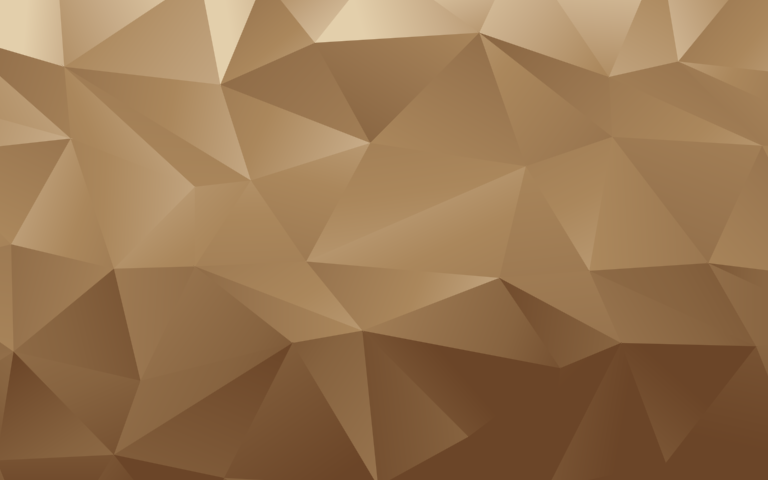
Reproduce this background procedurally as a WebGL 2 fragment shader.

```glsl
#version 300 es
precision highp float;

uniform vec2 u_resolution;
out vec4 fragColor;

const vec2 CELL_SIZE = vec2(0.25, 0.215);
const vec2 MESH_ORIGIN = vec2(-0.04, 0.03);
const float JITTER = 0.66;

vec2 hash2(vec2 p) {
    vec3 q = fract(p.xyx * vec3(0.1031, 0.1030, 0.0973) + 0.37);
    q += dot(q, q.yzx + 33.33);
    return fract((q.xx + q.yz) * q.zy);
}

vec2 unitVector(float turn) {
    float angle = 6.28319 * turn;
    return vec2(cos(angle), sin(angle));
}

float cornerSlope(vec2 corner, vec2 p) {
    return dot(unitVector(hash2(corner).x), p - corner);
}

float gradientNoise(vec2 p) {
    vec2 i = floor(p), f = p - i;
    vec2 u = f * f * f * (f * (f * 6.0 - 15.0) + 10.0);
    vec2 right = vec2(1.0, 0.0), up = vec2(0.0, 1.0);
    return mix(mix(cornerSlope(i, p), cornerSlope(i + right, p), u.x),
               mix(cornerSlope(i + up, p), cornerSlope(i + right + up, p), u.x), u.y);
}

// Staggered, jittered lattice point in canvas units
vec2 meshVertex(vec2 id) {
    vec2 offset = (hash2(id + 17.0) - 0.5) * JITTER;
    offset.x += 0.5 * mod(id.y, 2.0);
    return MESH_ORIGIN + (id + offset) * CELL_SIZE;
}

float signedArea(vec2 a, vec2 b, vec2 c) {
    vec2 u = b - a, v = c - a;
    return 0.5 * (u.x * v.y - u.y * v.x);
}

// Distance to the line a-b, negative on its left side
float edgeDistance(vec2 p, vec2 a, vec2 b) {
    return -2.0 * signedArea(a, b, p) / length(b - a);
}

// Tone runs from 0 (deep brown) to 5 (cream)
vec3 palette(float tone) {
    vec3 color = mix(vec3(0.42, 0.27, 0.155), vec3(0.53, 0.39, 0.25), clamp(tone, 0.0, 1.0));
    color = mix(color, vec3(0.60, 0.46, 0.31), clamp(tone - 1.0, 0.0, 1.0));
    color = mix(color, vec3(0.67, 0.53, 0.36), clamp(tone - 2.0, 0.0, 1.0));
    color = mix(color, vec3(0.78, 0.67, 0.53), clamp(tone - 3.0, 0.0, 1.0));
    return mix(color, vec3(0.89, 0.81, 0.67), clamp(tone - 4.0, 0.0, 1.0));
}

vec3 facetColor(vec2 p, vec2 center, float aspect) {
    vec2 seed = hash2(floor(center * 900.0));
    vec2 slope = unitVector(seed.y) * mix(2.0, 5.5, hash2(seed * 91.0).x);

    // Broad light: dark base, warm middle, bright upper rim
    float body = 3.0 * smoothstep(0.02, 0.58, center.y)
               - 0.5 * smoothstep(0.6, 0.85, center.y)
               - 0.5 * smoothstep(0.6, 0.85, center.x / aspect);
    body += 0.9 * gradientNoise(center * 2.3) + 1.3 * (seed.x - 0.5);
    float rim = smoothstep(0.88, 0.98, center.y);
    float tone = min(body, 3.2) + 2.0 * rim;
    return palette(tone + dot(p - center, slope) * (1.0 + rim));
}

// Premultiplied facet color with smooth coverage in alpha
vec4 facet(vec2 p, vec2 a, vec2 b, vec2 c, float pixel, float aspect) {
    float d = max(edgeDistance(p, a, b), max(edgeDistance(p, b, c), edgeDistance(p, c, a)));
    float coverage = clamp(0.5 - d / pixel, 0.0, 1.0);
    if (coverage <= 0.0) return vec4(0.0);
    return vec4(facetColor(p, (a + b + c) / 3.0, aspect), 1.0) * coverage;
}

// Split a quad along the diagonal that gives the fuller triangles
vec4 facetPair(vec2 p, vec2 id, float pixel, float aspect) {
    vec2 a = meshVertex(id);
    vec2 b = meshVertex(id + vec2(1.0, 0.0));
    vec2 c = meshVertex(id + vec2(1.0, 1.0));
    vec2 d = meshVertex(id + vec2(0.0, 1.0));
    float fullnessAC = min(signedArea(a, b, c), signedArea(a, c, d));
    float fullnessBD = min(signedArea(a, b, d), signedArea(b, c, d));
    if (fullnessAC > fullnessBD)
        return facet(p, a, b, c, pixel, aspect) + facet(p, a, c, d, pixel, aspect);
    return facet(p, a, b, d, pixel, aspect) + facet(p, b, c, d, pixel, aspect);
}

void main() {
    vec2 p = gl_FragCoord.xy / u_resolution.y;
    float aspect = u_resolution.x / u_resolution.y;
    float pixel = 1.3 / u_resolution.y;
    vec2 cell = floor((p - MESH_ORIGIN) / CELL_SIZE);

    vec4 sum = vec4(0.0);
    for (int y = -1; y <= 1; y++)
        for (int x = -2; x <= 1; x++)
            sum += facetPair(p, cell + vec2(x, y), pixel, aspect);

    fragColor = vec4(sum.rgb / max(sum.a, 0.001), 1.0);
}
```
